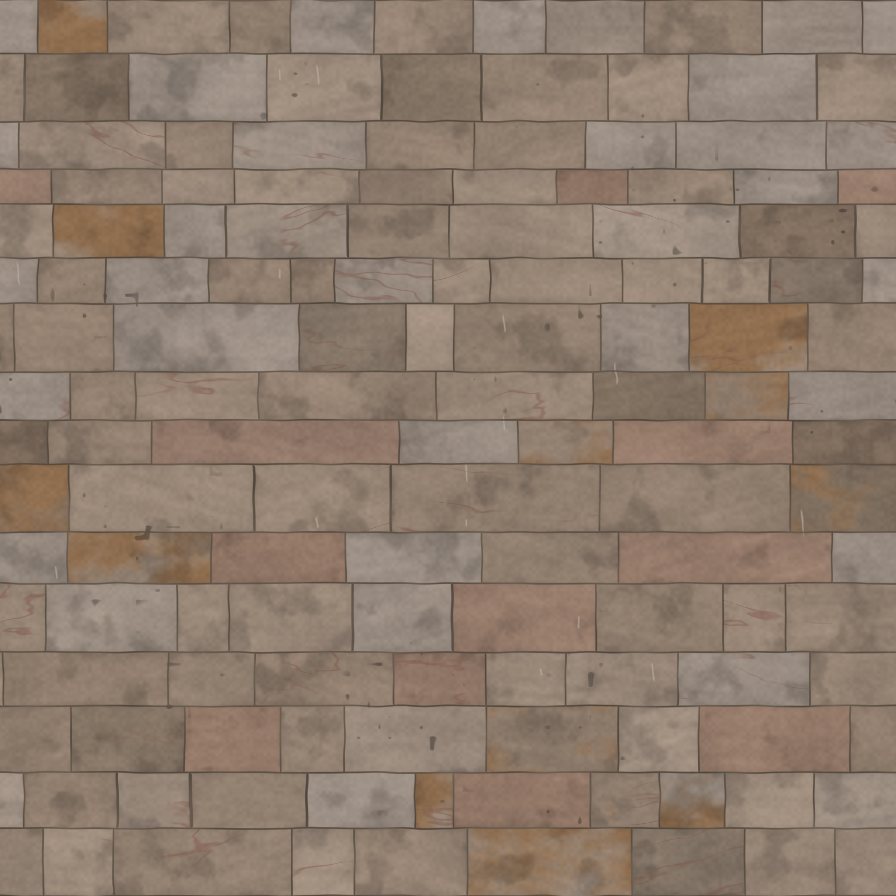
Give the GLSL for this texture, as a Shadertoy shader.

```glsl
float hash(vec2 p) {
    return fract(sin(dot(p, vec2(127.1, 311.7))) * 43758.5453);
}

float noise(vec2 p) {
    vec2 i = floor(p), f = fract(p);
    f = f * f * (3.0 - 2.0 * f);
    return mix(mix(hash(i), hash(i + vec2(1, 0)), f.x),
               mix(hash(i + vec2(0, 1)), hash(i + vec2(1, 1)), f.x), f.y);
}

float fbm(vec2 p) {
    float sum = 0.0, amp = 0.53;
    for (int i = 0; i < 4; i++) {
        sum += amp * noise(p);
        p = mat2(1.6, 1.2, -1.2, 1.6) * p + 7.3;
        amp *= 0.5;
    }
    return sum;
}

// Course boundaries from bottom to top, and stones in each course
const float courseEdge[17] = float[](0.0, 0.0755, 0.138, 0.212, 0.272, 0.349, 0.406, 0.482,
    0.531, 0.585, 0.6615, 0.712, 0.772, 0.811, 0.8646, 0.94, 1.0);
const float stoneCount[16] = float[](8.0, 10.0, 8.0, 8.0, 8.0, 6.0, 5.0, 6.0,
    7.0, 8.0, 11.0, 8.0, 9.0, 8.0, 8.0, 10.0);

// Jittered position of a vertical joint, in stone units, wrapping across
float joint(float i, float row, float count) {
    return i + 0.68 * hash(vec2(mod(i, count) + 3.0, row * 1.7 + 5.0));
}

// Sparse thin upright marks, one candidate per grid cell
float scratches(vec2 uv, float px) {
    vec2 grid = uv * vec2(24.0, 18.0), cell = floor(grid);
    vec2 q = (fract(grid) - 0.5) / vec2(24.0, 18.0);
    q.x += 0.1 * q.y + 0.002 * (noise(uv * 90.0) - 0.5);
    float halfLength = 0.004 + 0.014 * hash(cell + 8.0);
    float mark = 1.0 - smoothstep(0.0, 0.0007 + px, abs(q.x));
    return mark * (1.0 - smoothstep(0.6, 1.0, abs(q.y) / halfLength)) * step(0.96, hash(cell));
}

void mainImage(out vec4 fragColor, in vec2 fragCoord) {
    vec2 uv = fragCoord / iResolution.xy;
    float px = 1.0 / min(iResolution.x, iResolution.y);

    // Slightly uneven cut edges
    vec2 p = uv + 0.0018 * (vec2(noise(uv * 45.0), noise(uv * 38.0 + 9.0)) - 0.5);

    // Find the course and the stone
    int row = 0;
    for (int r = 1; r < 16; r++) if (p.y >= courseEdge[r]) row = r;
    float course = float(row), count = stoneCount[row];
    float u = p.x * count, i = floor(u);
    if (u < joint(i, course, count)) i -= 1.0;
    float left = joint(i, course, count), right = joint(i + 1.0, course, count);
    float dx = min(u - left, right - u) / count;
    float dy = min(abs(p.y - courseEdge[row]), abs(courseEdge[row + 1] - p.y));
    float edge = min(dx, dy);

    // Stone tint
    vec2 id = vec2(mod(i, count), course);
    float kind = hash(id + 31.0);
    vec3 stone = mix(vec3(0.56, 0.487, 0.425), vec3(0.625, 0.555, 0.495), hash(id + 11.0));
    stone = mix(stone, vec3(0.605, 0.56, 0.525), 0.8 * smoothstep(0.55, 0.9, hash(id + 23.0)));
    stone = mix(stone, vec3(0.575, 0.45, 0.385), 0.65 * step(0.89, kind));
    stone = mix(stone, vec3(0.47, 0.41, 0.35), 0.7 * step(0.91, hash(id + 47.0)));

    // Soft stains, with ochre patches on a few stones
    vec2 local = uv + 3.0 * vec2(hash(id + 5.0), hash(id + 6.0));
    float stain = fbm(local * vec2(15.0, 20.0));
    stone *= 0.9 + 0.2 * stain;
    stone = mix(stone, vec3(0.56, 0.43, 0.31), step(kind, 0.08) * smoothstep(0.3, 0.65, stain));
    stone *= 1.0 - 0.13 * smoothstep(0.55, 0.75, fbm(local * 26.0 + 4.0));

    // Tilted bedding layers and reddish veins
    float tilt = 0.7 * (hash(id + 61.0) - 0.5);
    vec2 bed = vec2(local.x, local.y + tilt * local.x);
    stone *= 0.97 + 0.06 * noise(bed * vec2(12.0, 130.0));
    float vein = abs(fbm(bed * vec2(8.0, 30.0)) - 0.5);
    float veined = step(0.68, hash(id + 71.0)) * smoothstep(0.4, 0.7, noise(local * 17.0));
    stone = mix(stone, vec3(0.5, 0.35, 0.3), 0.5 * veined * (1.0 - smoothstep(0.0, 0.025, vein)));

    // Fine grain, pits and pale scratches
    stone += 0.035 * (noise(uv * 260.0) - 0.5) + 0.02 * (noise(uv * 120.0) - 0.5);
    stone *= 1.0 - 0.3 * smoothstep(0.9, 0.97, noise(uv * 85.0)) * smoothstep(0.6, 0.8, noise(uv * 9.0));
    stone = mix(stone, vec3(0.74, 0.7, 0.66), 0.6 * scratches(uv, px));

    // Weathered rims, then thin joints of uneven darkness
    stone *= 1.0 - 0.1 * exp(-edge * 260.0) * noise(uv * 30.0 + 2.0);
    float wide = 0.0009 + 0.0009 * step(0.95, hash(id + 83.0)) * step(dx, dy);
    float line = 1.0 - smoothstep(wide - 0.7 * px, wide + 0.7 * px, edge);
    vec3 mortar = mix(vec3(0.29, 0.25, 0.21), vec3(0.42, 0.37, 0.32), noise(uv * 28.0));
    fragColor = vec4(mix(stone, mortar, 0.92 * line), 1.0);
}
```
